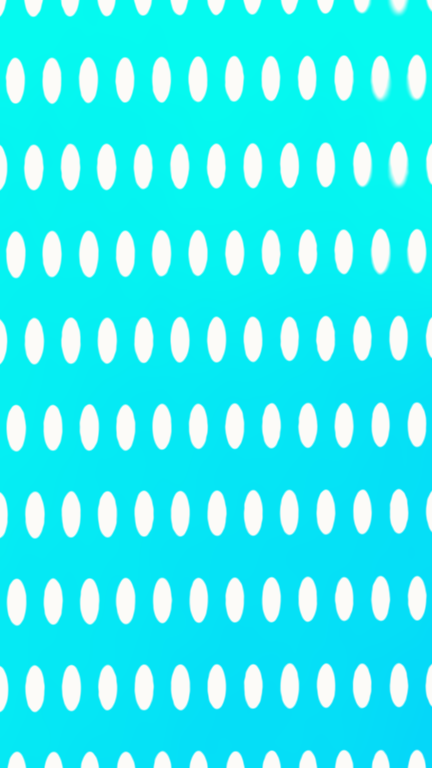
Write a Shadertoy shader that draws this pattern.

```glsl
// Staggered rows of upright white ovals on a cyan-to-sky-blue wash.
// A slightly tilted, tapering lattice is folded to one oval distance per cell;
// hashes vary each oval and smooth noise mottles the wash.
// Lengths are in canvas widths, with y measured downward from the top.

const float ROW_PITCH   = 0.2010;
const float ROW_START   = -0.0134;
const float ROW_TILT    = 0.009;
const float COL_PITCH   = 0.08454;
const float COL_TAPER   = 0.00022;   // columns tighten toward the bottom
const float COL_ANCHOR  = 0.9653;    // column that stays vertical
const vec2  OVAL_RADIUS = vec2(0.0215, 0.0520);
const float SIZE_JITTER = 0.03;
const float POS_JITTER  = 0.0012;
const float EDGE_SOFT   = 0.0030;
const float SMEAR_SOFT  = 0.0085;    // extra blur on the worn ovals
const vec3  WASH_LIGHT  = vec3(0.020, 0.980, 0.940);
const vec3  WASH_DEEP   = vec3(0.020, 0.845, 0.975);
const vec3  OVAL_COLOR  = vec3(0.990, 0.985, 0.972);

float hash(vec2 p) {
    vec3 q = fract(p.xyx * vec3(0.1031, 0.1030, 0.0973));
    q += dot(q, q.yzx + 33.33);
    return fract((q.x + q.y) * q.z);
}

float valueNoise(vec2 p) {
    vec2 i = floor(p), f = fract(p);
    f = f * f * (3.0 - 2.0 * f);
    return mix(mix(hash(i), hash(i + vec2(1, 0)), f.x),
               mix(hash(i + vec2(0, 1)), hash(i + vec2(1, 1)), f.x), f.y);
}

// First-order signed distance to an axis-aligned ellipse
float ellipseDistance(vec2 p, vec2 radius) {
    float k = length(p / radius);
    float slope = length(p / (radius * radius));
    return k * (k - 1.0) / max(slope, 1e-3) - (k < 0.01 ? radius.x : 0.0);
}

// Wash deepens downward, faster on the right in the lower part
vec3 washColor(vec2 p, float depth) {
    float t = 0.55 * depth + 0.45 * p.x * smoothstep(0.25, 0.55, depth);
    t += 0.14 * (valueNoise(p * vec2(4.0, 3.0)) - 0.5);
    t += 0.05 * (valueNoise(p * vec2(19.0, 11.0) + 7.0) - 0.5);
    return mix(WASH_LIGHT, WASH_DEEP, clamp(t, 0.0, 1.0));
}

float ovalCoverage(vec2 p, float pixel) {
    // Fold the staggered lattice
    float rowCoord = (p.y + ROW_TILT * p.x - ROW_START) / ROW_PITCH;
    float row = floor(rowCoord + 0.5);
    float pitch = COL_PITCH - COL_TAPER * p.y;
    float stagger = 0.5 * (1.0 - mod(row, 2.0));
    float colCoord = (p.x - COL_ANCHOR) / pitch + stagger;
    float col = floor(colCoord + 0.5);
    vec2 local = vec2(colCoord - col, rowCoord - row) * vec2(pitch, ROW_PITCH);

    // Vary position and size per oval; those on the left are a little larger
    vec2 id = vec2(col + 40.0, row + 5.0);
    vec2 jitter = vec2(hash(id), hash(id + 17.3)) - 0.5;
    local -= POS_JITTER * jitter;
    float size = 1.0 + SIZE_JITTER * (hash(id + 51.7) - 0.5);
    size *= mix(1.03, 0.98, p.x);
    float d = ellipseDistance(local, OVAL_RADIUS * size);
    d += 0.0012 * (valueNoise(p * 90.0) - 0.5);

    // Smeared lower edges in a band near the upper right
    float band = (p.x - 0.91) / 0.055;
    float smear = exp(-band * band) * (1.0 - smoothstep(0.30, 0.85, p.y));
    smear *= smoothstep(-0.03, 0.04, local.y);
    float soft = max(EDGE_SOFT + SMEAR_SOFT * smear, 0.75 * pixel);
    return 1.0 - smoothstep(-soft, soft, d);
}

void mainImage(out vec4 fragColor, in vec2 fragCoord) {
    float pixel = 1.0 / iResolution.x;
    vec2 p = vec2(fragCoord.x, iResolution.y - fragCoord.y) * pixel;
    float depth = 1.0 - fragCoord.y / iResolution.y;
    vec3 color = mix(washColor(p, depth), OVAL_COLOR, ovalCoverage(p, pixel));
    fragColor = vec4(color, 1.0);
}
```
